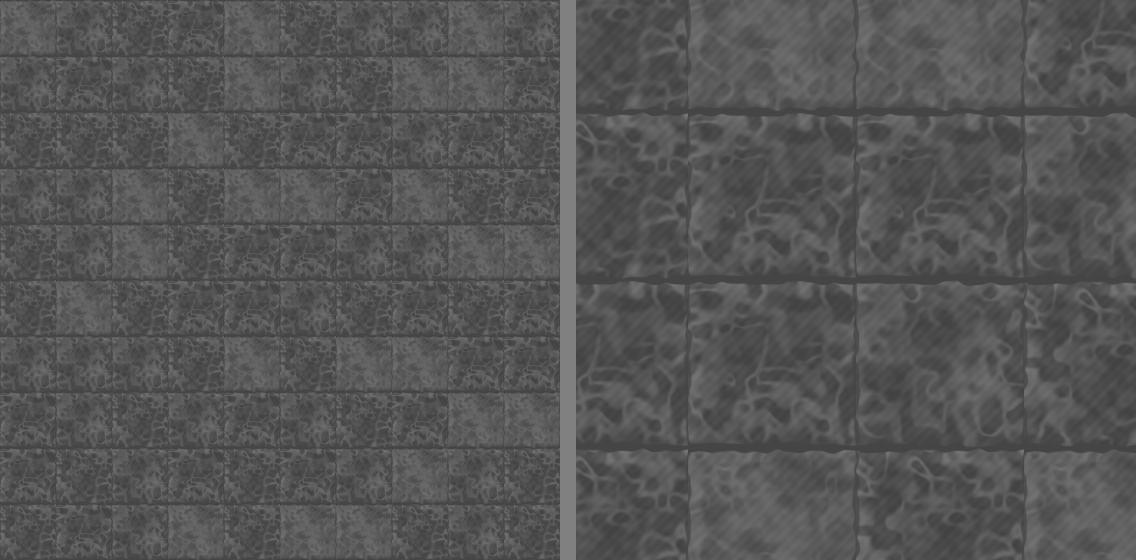
Left: the whole. Right: its middle third, enlarged.
This texture is drawn by a WebGL 2 fragment shader. Its source:

```glsl
#version 300 es
precision highp float;
// Ten by ten square slabs of dark grey stone with narrow, ragged dark joints.
// Each slab takes one of four worn faces, chosen by a hash of its cell; a face
// is dark in its hollows and covered elsewhere by pale winding ridges.

uniform vec2 u_resolution;
out vec4 fragColor;

const float SLABS = 10.0;                   // repeats across and down
const vec3 DARK_STONE = vec3(0.262);
const vec3 LIGHT_STONE = vec3(0.450);
const vec2 JOINT_HALF = vec2(0.010, 0.022); // half widths, in slabs
const float JOINT_SHADE = 0.05;
const float RIDGE_SCALE = 11.0;
const float GRIT_SCALE = 19.0;
const float GRIT_DEPTH = 0.34;
const float GRAIN_LINES = 15.0;
const float GRAIN_DEPTH = 0.05;
const float RIM_LIGHT = 0.24;
const float TAU = 6.2831853;

float hash(vec2 p, float seed) {
    vec3 q = fract(vec3(p.xyx + seed * 7.31) * vec3(0.1031, 0.1030, 0.0973));
    q += dot(q, q.yzx + 33.33);
    return fract((q.x + q.y) * q.z);
}

float noise(vec2 p, float seed) {
    vec2 i = floor(p), f = fract(p);
    f = f * f * (3.0 - 2.0 * f);
    float low = mix(hash(i, seed), hash(i + vec2(1, 0), seed), f.x);
    float high = mix(hash(i + vec2(0, 1), seed), hash(i + vec2(1, 1), seed), f.x);
    return mix(low, high, f.y);
}

// Soft round spot, one at its centre
float spot(vec2 p, vec2 centre, float radius) {
    vec2 d = (p - centre) / radius;
    return exp(-dot(d, d));
}

// Winding ridges along the middle level of warped noise
float ridges(vec2 p, float seed) {
    vec2 warp = vec2(noise(p * 0.8, seed + 3.0), noise(p * 0.8, seed + 5.0));
    float slope = abs(2.0 * noise(p + warp, seed) - 1.0);
    return 1.0 - smoothstep(0.05, 0.6, slope);
}

// Brightness of one face; p runs from 0 to 1 over the slab
float slabFace(vec2 p, float kind) {
    float seed = kind * 11.0 + 2.0;
    float cloud = noise(p * 5.0, seed + 1.0) - 0.5;
    float grit = noise(p * GRIT_SCALE, seed + 4.0) - 0.5;
    float ridge = ridges(p * RIDGE_SCALE, seed);
    vec2 inset = min(p, 1.0 - p);
    float border = 1.0 - smoothstep(0.06, 0.30, min(inset.x, inset.y));
    float base = 0.13;
    float cover;                 // strength of the pale ridges
    if (kind < 0.5) {            // evenly pale, low ridges
        base = 0.36;
        cover = 0.24 + 0.20 * cloud;
        base += 0.22 * cloud;
    } else if (kind < 1.5) {     // curls over the lower half
        float lower = 1.0 - smoothstep(0.25, 0.65, p.y);
        cover = 0.24 + 0.24 * max(lower, border) + 0.2 * cloud;
    } else if (kind < 2.5) {     // ragged dark patches
        float bare = smoothstep(0.08, -0.16, cloud);
        cover = 0.46 - 0.24 * bare + 0.10 * border;
        cover -= 0.22 * spot(p, vec2(0.52, 0.45), 0.22);
    } else {                     // two dark hollows and a pale swelling
        float hollow = spot(p, vec2(0.53, 0.74), 0.17)
                     + spot(p, vec2(0.24, 0.37), 0.15);
        float swelling = spot(p, vec2(0.66, 0.37), 0.17);
        cover = 0.40 + 0.2 * cloud - 0.32 * hollow;
        base += 0.05 - 0.12 * hollow + 0.18 * swelling;
    }
    return base + max(cover, 0.05) * ridge + GRIT_DEPTH * grit;
}

void main() {
    vec2 p = gl_FragCoord.xy / u_resolution * SLABS;
    vec2 cell = mod(floor(p), SLABS);
    vec2 f = fract(p);
    vec2 pixel = SLABS / u_resolution;
    float kind = floor(hash(cell, 4.0) * 4.0);

    // Worn face and fine slanting grain
    float tone = slabFace(f, kind);
    tone += GRAIN_DEPTH * sin(TAU * GRAIN_LINES * (f.x - f.y));

    // Chipped pale rim along the top and left
    float chip = noise(f * 15.0, kind + 60.0) - 0.5;
    float topLeft = min(f.x, 1.0 - f.y) + 0.10 * chip;
    tone += RIM_LIGHT * (1.0 - smoothstep(0.04, 0.11, topLeft));

    // Ragged shade above the lower joint
    float foot = smoothstep(0.0, 0.09, f.y + 0.13 * chip);
    tone *= mix(0.4, 1.0, foot);

    // Joints, broken at their edges; the upright ones are fainter
    vec2 edge = min(f, 1.0 - f) + 0.035 * chip;
    vec2 solid = smoothstep(JOINT_HALF - pixel, JOINT_HALF + pixel, edge);
    solid.x = mix(0.25, 1.0, solid.x);
    tone = mix(JOINT_SHADE, tone, solid.x * solid.y);

    fragColor = vec4(mix(DARK_STONE, LIGHT_STONE, clamp(tone, 0.0, 1.0)), 1.0);
}
```
